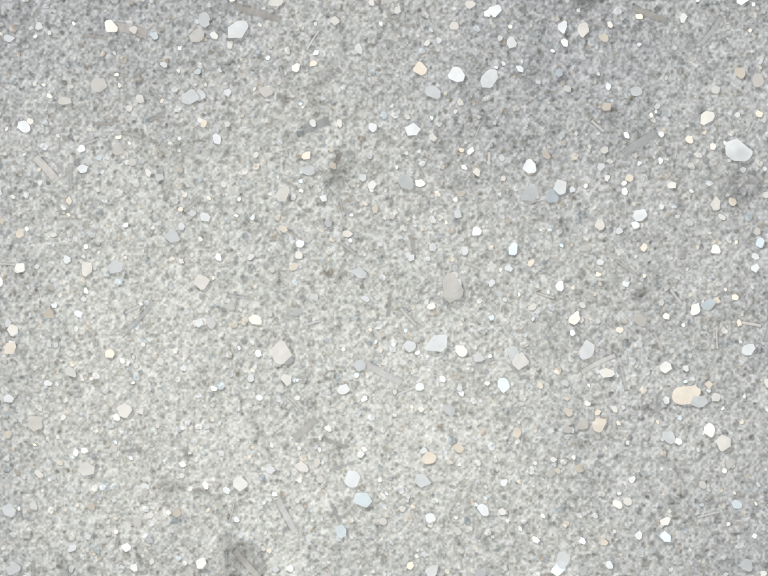
A Shadertoy shader for this texture:

```glsl
// Pale dusty ground strewn with fine grit, bright pebbles and dry twigs.

const float TAU = 6.2832;
const vec3 WARM_DUST = vec3(0.835, 0.840, 0.812);
const vec3 COOL_DUST = vec3(0.715, 0.722, 0.722);
const vec3 WARM_TINT = vec3(1.01, 1.0, 0.965);
const vec3 COOL_TINT = vec3(0.985, 1.0, 1.005);
const vec3 CREAM_TINT = vec3(1.03, 0.99, 0.92);
const vec3 BLUE_TINT = vec3(0.95, 1.0, 1.02);

// Sine-free hash: cell and seed to three values in 0..1
vec3 hash3(vec2 cell, float seed) {
    vec3 h = fract(vec3(cell, seed) * vec3(0.1031, 0.1030, 0.0973));
    h += dot(h, h.yxz + 33.33);
    return fract((h.xxy + h.yxx) * h.zyx);
}

float valueNoise(vec2 p, float seed) {
    vec2 cell = floor(p), f = fract(p);
    f = f * f * (3.0 - 2.0 * f);
    float low = mix(hash3(cell, seed).x, hash3(cell + vec2(1, 0), seed).x, f.x);
    float high = mix(hash3(cell + vec2(0, 1), seed).x, hash3(cell + vec2(1, 1), seed).x, f.x);
    return mix(low, high, f.y);
}

float fbm(vec2 p, float seed) {
    float sum = 0.0, weight = 0.5;
    for (int i = 0; i < 4; i++) {
        sum += weight * valueNoise(p, seed + float(i));
        p = mat2(1.6, 1.2, -1.2, 1.6) * p;
        weight *= 0.5;
    }
    return sum / 0.9375;
}

vec2 rotate(vec2 p, float angle) {
    float c = cos(angle), s = sin(angle);
    return vec2(c * p.x + s * p.y, c * p.y - s * p.x);
}

vec3 mineralTint(float pick) {
    vec3 tint = mix(WARM_TINT, COOL_TINT, smoothstep(0.3, 0.7, pick));
    tint = mix(tint, CREAM_TINT, step(pick, 0.14));
    return mix(tint, BLUE_TINT, step(0.94, pick));
}

// Distance to a rounded stone with uneven facets
float stoneDistance(vec2 q, float radius, vec2 cell, float seed) {
    float d = length(q) - radius;
    for (int i = 0; i < 5; i++) {
        vec3 h = hash3(cell, seed + 7.0 + float(i));
        float angle = (float(i) + 0.7 * h.x) * TAU / 5.0;
        d = max(d, dot(q, vec2(cos(angle), sin(angle))) - radius * mix(0.7, 1.0, h.y));
    }
    return d;
}

// One stone at most per cell; radius is a fraction of the cell
vec3 scatterStones(vec3 ground, vec2 p, float cellSize, float density, float radius,
                   vec2 toneRange, float opacity, float soft, float seed) {
    vec2 home = floor(p / cellSize);
    for (int k = 0; k < 9; k++) {
        vec2 cell = home + vec2(k % 3, k / 3) - 1.0;
        vec3 place = hash3(cell, seed);
        if (place.z > density) continue;
        vec3 look = hash3(cell, seed + 3.0);
        vec2 q = rotate(p / cellSize - cell - mix(vec2(0.05), vec2(0.95), place.xy), look.x * TAU);
        q.y *= mix(1.0, 1.5, fract(look.x * 17.0));
        float r = radius * mix(0.55, 1.15, look.y * look.y);
        float d = stoneDistance(q, r, cell, seed) * cellSize;
        vec2 shadowOffset = rotate(vec2(0.2, -0.3) * r, look.x * TAU);
        float shadow = (length(q - shadowOffset) - r) * cellSize;
        ground *= 1.0 - 0.15 * opacity * smoothstep(soft * 1.5, -soft, shadow);
        float tone = mix(toneRange.x, toneRange.y, look.z);
        tone += 0.05 * (valueNoise(p * 90.0, seed) - 0.5);
        vec3 stone = tone * mineralTint(fract(look.z * 13.0 + look.y));
        ground = mix(ground, stone, opacity * smoothstep(soft, -soft, d));
    }
    return ground;
}

// Slightly bent straws and wood chips, pointing every way
vec3 scatterTwigs(vec3 ground, vec2 p, float cellSize, float density,
                  vec2 halfSize, float soft, float seed) {
    vec2 home = floor(p / cellSize);
    for (int k = 0; k < 9; k++) {
        vec2 cell = home + vec2(k % 3, k / 3) - 1.0;
        vec3 place = hash3(cell, seed);
        if (place.z > density) continue;
        vec3 look = hash3(cell, seed + 3.0);
        vec2 q = rotate(p - (cell + place.xy) * cellSize, look.x * TAU);
        q.y += (look.z - 0.5) * 6.0 * q.x * q.x;
        vec2 size = halfSize * vec2(mix(0.5, 1.0, look.y), mix(0.4, 1.0, look.z));
        vec2 edge = abs(q) - size;
        float d = max(edge.x, edge.y);
        ground *= 1.0 - 0.14 * smoothstep(0.004, -0.001, d);
        float tone = mix(0.64, 0.88, fract(look.y * 9.0));
        tone += 0.08 * (valueNoise(q * vec2(40.0, 260.0), seed) - 0.5);
        vec3 wood = tone * mix(COOL_TINT, vec3(1.02, 0.995, 0.96), look.x);
        ground = mix(ground, wood, 0.8 * smoothstep(soft, -soft, d));
    }
    return ground;
}

void mainImage(out vec4 fragColor, in vec2 fragCoord) {
    vec2 p = fragCoord / iResolution.y;
    vec2 uv = fragCoord / iResolution.xy;
    float soft = max(0.0014, 0.6 / iResolution.y);

    // Dust: warm and light in the lower middle, cooler towards top and right
    float cool = smoothstep(0.12, 0.75, length((uv - vec2(0.36, 0.32)) * vec2(1.0, 0.95)));
    float patches = fbm(p * 4.0, 11.0) - 0.5;
    vec3 dust = mix(WARM_DUST, COOL_DUST, clamp(cool - 0.9 * patches, 0.0, 1.1));
    vec3 color = dust + 0.10 * (fbm(p * 16.0, 21.0) - 0.5);

    // Grit, then wood, then pebbles from small to large
    float light = dot(dust, vec3(0.333));
    vec2 gritTones = light + vec2(-0.16, 0.15);
    color = scatterStones(color, p, 0.011, 0.75, 0.40, gritTones, 0.65, soft, 61.0);
    color = scatterStones(color, p, 0.021, 0.45, 0.34, gritTones + vec2(0.03, 0.05), 0.75, soft, 81.0);
    float grain = valueNoise(rotate(p, 0.9) * vec2(130.0, 200.0), 31.0) - 0.5;
    color += 0.15 * grain + 0.16 * (valueNoise(p * 270.0, 41.0) - 0.5);
    color -= 0.07 * smoothstep(0.62, 0.9, valueNoise(p * 110.0, 51.0));
    color = scatterTwigs(color, p, 0.07, 0.2, vec2(0.022, 0.0026), soft, 101.0);
    color = scatterTwigs(color, p, 0.15, 0.3, vec2(0.042, 0.0075), soft, 121.0);
    color = scatterStones(color, p, 0.027, 0.22, 0.26, vec2(0.86, 1.06), 0.95, soft, 201.0);
    color = scatterStones(color, p, 0.045, 0.28, 0.30, vec2(0.78, 1.06), 0.95, soft, 141.0);
    color = scatterStones(color, p, 0.12, 0.24, 0.20, vec2(0.78, 0.99), 0.9, soft, 161.0);

    // Sparse shaded hollows
    color *= 1.0 - 0.2 * smoothstep(0.68, 0.85, fbm(p * 7.0, 181.0));
    fragColor = vec4(clamp(color, 0.0, 1.0), 1.0);
}
```
